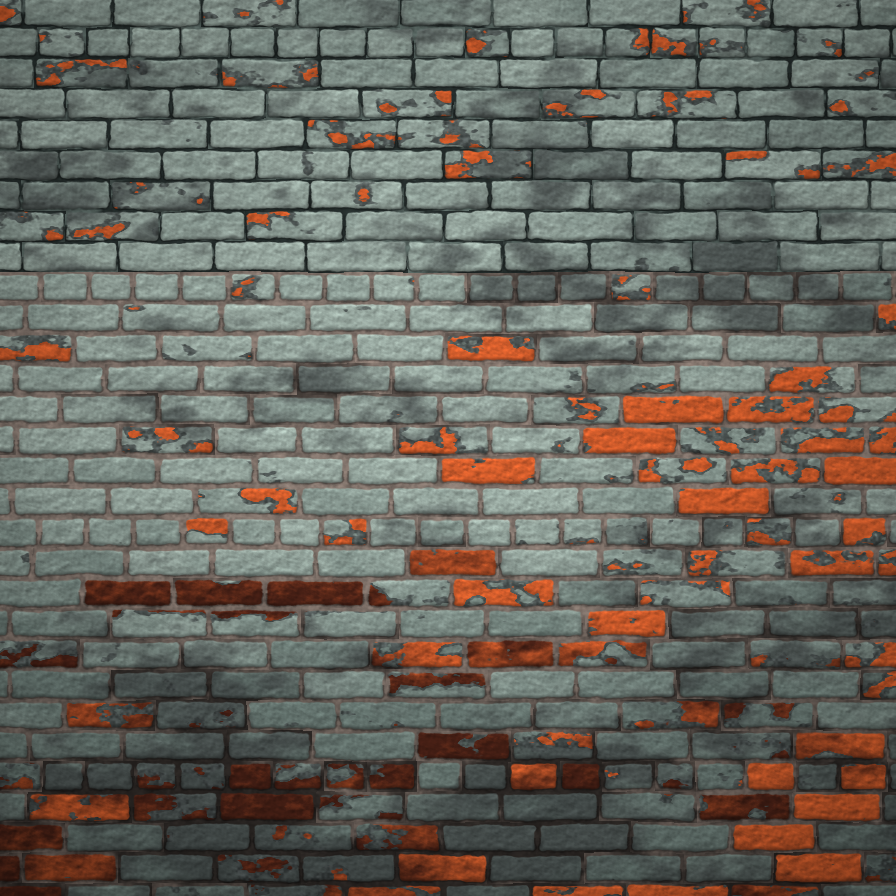
This texture is drawn by a Shadertoy shader. Its source:

```glsl
#define ROWS 29.3
#define COLUMNS 9.5
#define HEADER_EVERY 8.0
#define JOINT 0.0062
#define CORNER 0.0035
#define JITTER 0.14
#define WEAR 1.0
#define GRIME 0.75
#define RELIEF 0.55

const vec3 PAINT_LIGHT = vec3(0.56, 0.62, 0.59);
const vec3 PAINT_MID = vec3(0.39, 0.45, 0.43);
const vec3 UNDERCOAT = vec3(0.23, 0.25, 0.25);
const vec3 MORTAR = vec3(0.47, 0.42, 0.39);
const vec3 DARK_JOINT = vec3(0.13, 0.16, 0.155);
const vec3 CLAY = vec3(0.77, 0.34, 0.16);
const vec3 BURNT_CLAY = vec3(0.27, 0.12, 0.08);

float hash(vec2 p) {
    vec3 q = fract(vec3(p.xyx) * 0.1031);
    q += dot(q, q.yzx + 33.33);
    return fract((q.x + q.y) * q.z);
}

float noise(vec2 p) {
    vec2 i = floor(p), f = fract(p);
    f = f * f * (3.0 - 2.0 * f);
    return mix(mix(hash(i), hash(i + vec2(1, 0)), f.x),
               mix(hash(i + vec2(0, 1)), hash(i + vec2(1, 1)), f.x), f.y);
}

float fbm(vec2 p) {
    float sum = 0.0, amp = 0.53;
    for (int i = 0; i < 4; i++) {
        sum += amp * noise(p);
        p = mat2(1.6, 1.2, -1.2, 1.6) * p + 7.3;
        amp *= 0.5;
    }
    return sum;
}

float spot(vec2 p, vec2 centre, vec2 radius) {
    vec2 q = (p - centre) / radius;
    return exp(-dot(q, q));
}

float roundBox(vec2 p, vec2 halfSize, float r) {
    vec2 q = abs(p) - halfSize + r;
    return length(max(q, 0.0)) + min(max(q.x, q.y), 0.0) - r;
}

float jointShift(float k, float row) {
    return JITTER * (hash(vec2(k + 40.0, row + 11.0)) - 0.5);
}

// Likelihood of flaked paint; p.y runs downward
float wearZone(vec2 p) {
    float z = 0.44 * spot(p, vec2(0.76, 0.50), vec2(0.27, 0.15));
    z += 0.75 * spot(p, vec2(0.27, 0.665), vec2(0.21, 0.022));
    z += 0.36 * spot(p, vec2(0.92, 0.77), vec2(0.36, 0.13));
    z += 0.30 * smoothstep(0.74, 0.98, p.y);
    return WEAR * (z + 0.05 * smoothstep(0.3, 0.6, p.y));
}

void mainImage(out vec4 fragColor, in vec2 fragCoord) {
    float px = 1.0 / iResolution.y;
    vec2 p = fragCoord * px;
    p.y = 1.0 - p.y;
    vec2 w = p + 0.0025 * (vec2(noise(p * 22.0), noise(p * 22.0 + 50.0)) - 0.5);

    // Courses of long bricks, with a header course of short ones
    float v = w.y * ROWS + 0.11;
    float row = floor(v);
    bool header = mod(row, HEADER_EVERY) == 1.0;
    float cols = header ? 2.0 * COLUMNS : COLUMNS;
    float u = w.x * cols + 0.5 * mod(row, 2.0) + 0.3 * hash(vec2(row, 3.0)) + 0.6;
    float k = floor(u);
    float shift = u - k - jointShift(k, row);
    if (shift < 0.0) k -= 1.0;
    else if (shift > 1.0 + jointShift(k + 1.0, row) - jointShift(k, row)) k += 1.0;
    float left = k + jointShift(k, row);
    float right = k + 1.0 + jointShift(k + 1.0, row);
    vec2 id = vec2(k + 5.0, row + 20.0);
    vec2 local = vec2((u - 0.5 * (left + right)) / cols, (v - row - 0.5) / ROWS);

    // Brick outline, with thin dark joints in the upper courses
    float lower = step(9.0, row);
    float fine = fbm(p * vec2(90.0, 130.0));
    float grain = noise(p * 330.0);
    float gap = JOINT * mix(0.65, 1.0, lower) * (0.8 + 0.4 * hash(id + 70.0));
    vec2 halfSize = 0.5 * vec2((right - left) / cols, 1.0 / ROWS) - 0.5 * gap;
    float d = roundBox(local, halfSize, CORNER) + 0.004 * (fine - 0.5);
    float brick = 1.0 - smoothstep(-px, px, d);

    // Paint tone, soot and surface relief
    float broad = fbm(p * vec2(5.0, 9.0) + 13.0);
    float patches = fbm(p * vec2(22.0, 38.0) + hash(id) * 4.0);
    float lightness = 0.58 + 0.55 * spot(p, vec2(0.34, 0.34), vec2(0.55, 0.35));
    lightness += 0.5 * (hash(id + 9.0) - 0.5) + 0.9 * (patches - 0.5);
    lightness -= 0.45 * smoothstep(0.55, 0.8, p.y);
    vec3 face = mix(PAINT_MID, PAINT_LIGHT, clamp(lightness, 0.0, 1.0));
    float soot = smoothstep(0.5, 0.72, 0.55 * broad + 0.45 * patches
        + 0.12 * smoothstep(0.6, 0.78, p.y) + 0.12 * (hash(id + 31.0) - 0.5));
    face = mix(face, UNDERCOAT, GRIME * soot);

    // Flaked paint: slate undercoat around bare clay
    float level = clamp(wearZone(p) - hash(id + 17.0), -0.6, 0.32);
    float flake = fbm(p * vec2(32.0, 58.0) + 90.0) - 0.53 + 1.15 * level;
    float under = smoothstep(-0.13, -0.07, flake + 0.15 * (fine - 0.5));
    float bare = smoothstep(-0.012, 0.02, flake + 0.1 * (fine - 0.5));
    float burnt = smoothstep(0.56, 0.68, p.y) * smoothstep(0.2, 0.65,
        0.6 * hash(id + 55.0) + 0.6 * patches - 0.25 * smoothstep(0.3, 0.6, p.x) + 0.1);
    vec3 clay = mix(CLAY, BURNT_CLAY, clamp(burnt + 0.6 * (0.45 - fine), 0.0, 1.0));
    face = mix(face, UNDERCOAT * (0.8 + 0.5 * grain), 0.8 * under);
    face = mix(face, clay, bare);

    vec2 toLight = vec2(0.0015, 0.0025);
    float slope = fine - fbm((p - toLight) * vec2(90.0, 130.0));
    face *= 1.0 + RELIEF * slope + 0.14 * (grain - 0.5);
    float edge = smoothstep(-0.005, 0.0, d);
    face *= 1.0 - edge * (0.08 + 0.22 * local.y / halfSize.y);

    // Mortar, shaded under each brick
    vec3 joint = mix(DARK_JOINT, MORTAR, lower);
    joint = mix(joint, PAINT_MID, (1.0 - lower) * smoothstep(0.5, 0.65, patches) * 0.7);
    joint *= 0.75 + 0.5 * fine + 0.2 * (grain - 0.5);
    joint *= 1.0 - lower * (0.5 * soot + 0.15 * smoothstep(0.55, 0.85, p.y));
    joint *= 1.0 - 0.35 * smoothstep(0.003, 0.0, d) * step(0.0, local.y);

    // Darkened corners
    vec3 colour = mix(joint, face, brick);
    vec2 c = p - vec2(0.5, 0.45);
    colour *= 1.08 - 0.75 * dot(c, c);
    fragColor = vec4(clamp(colour, 0.0, 1.0), 1.0);
}
```
